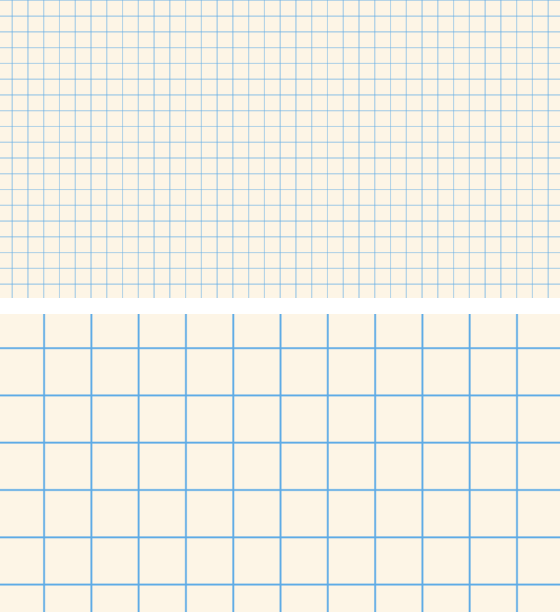
Top: the whole. Bottom: its middle third, enlarged.
A Shadertoy shader for this pattern:

```glsl
// Squared paper: thin blue rules in an even square grid on warm cream.
// Each rule is a periodic 1D band, softened by its exact overlap with a
// box filter; the two directions are then combined as a union.

// Lengths are fractions of the canvas height.
const float PITCH       = 0.0529;   // distance between rules
const float RULE_WIDTH  = 0.0021;
const float CENTRE_SHIFT = 0.0006;  // upright rule, right of the centre
const float TOP_INSET   = 0.0012;   // first level rule, below the top edge
const float FILTER_PIXELS = 1.4;    // width of the smoothing box

const vec3 PAPER = vec3(0.992, 0.961, 0.902);
const vec3 INK   = vec3(0.37, 0.67, 0.90);

// Share of a box of the given width that is covered by the nearest rule.
vec2 ruleCoverage(vec2 p, float box) {
    vec2 d = abs(fract(p / PITCH + 0.5) - 0.5) * PITCH;
    vec2 right = min(d + 0.5 * box, vec2(0.5 * RULE_WIDTH));
    vec2 left  = max(d - 0.5 * box, vec2(-0.5 * RULE_WIDTH));
    return max(right - left, 0.0) / box;
}

void mainImage(out vec4 fragColor, in vec2 fragCoord) {
    // Anchor the grid to the middle of the width and to the top edge.
    vec2 anchor = vec2(0.5 * iResolution.x, iResolution.y);
    vec2 p = (fragCoord - anchor) / iResolution.y;
    p -= vec2(CENTRE_SHIFT, -TOP_INSET);

    // Union of upright and level rules, so crossings do not darken twice.
    vec2 rule = ruleCoverage(p, FILTER_PIXELS / iResolution.y);
    float ink = 1.0 - (1.0 - rule.x) * (1.0 - rule.y);

    fragColor = vec4(mix(PAPER, INK, ink), 1.0);
}
```
